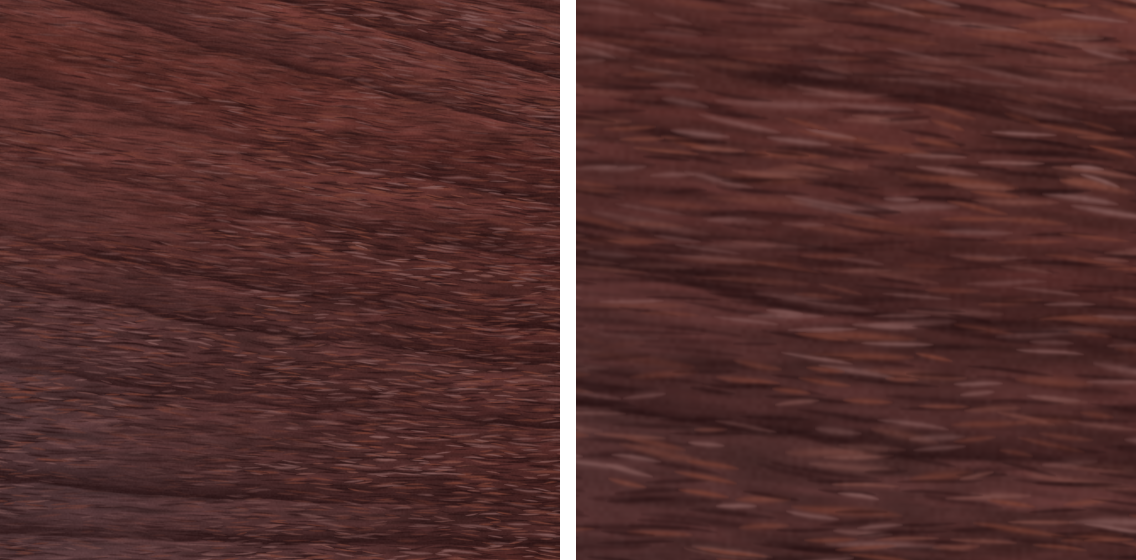
Left: the whole. Right: its middle third, enlarged.
Give the GLSL for this texture, as a Shadertoy shader.

```glsl
// Dark red hardwood: sloping growth rings with a sharp lower edge,
// fine stretched fibre noise, and short lens-shaped flecks and pores
// scattered in jittered cells along a gently wavy grain.
#define RED    vec3(0.405, 0.200, 0.175)
#define BROWN  vec3(0.300, 0.142, 0.130)
#define HAZE   vec3(0.325, 0.215, 0.222)
#define DARK   vec3(0.150, 0.068, 0.072)
#define PALE   vec3(0.510, 0.355, 0.345)
#define EMBER  vec3(0.470, 0.250, 0.200)
#define RING_COUNT 7.0
#define RING_DEPTH 0.85
#define FIBRE_CONTRAST 0.50
#define FLECK_STRENGTH 0.80
#define PORE_STRENGTH 0.55

float hash(vec2 p) {
    vec3 q = fract(p.xyx * 0.1031);
    q += dot(q, q.yzx + 33.33);
    return fract((q.x + q.y) * q.z);
}

float noise(vec2 p) {
    vec2 i = floor(p), f = fract(p);
    f = f * f * (3.0 - 2.0 * f);
    return mix(mix(hash(i), hash(i + vec2(1, 0)), f.x),
               mix(hash(i + vec2(0, 1)), hash(i + vec2(1, 1)), f.x), f.y);
}

float fbm(vec2 p) {
    float sum = 0.0, amp = 0.5;
    for (int i = 0; i < 4; i++) {
        sum += amp * noise(p);
        p = p * 2.03 + 17.3;
        amp *= 0.5;
    }
    return sum / 0.9375;
}

// Tapered streaks, one per cell: x is coverage, y is a random tint
vec2 streaks(vec2 p, vec2 cells, float density, float seed) {
    vec2 q = p * cells, best = vec2(0);
    for (int k = -1; k <= 1; k++) {
        float row = floor(q.y) + float(k);
        float x = q.x + hash(vec2(row, seed)) * 37.0;
        vec2 id = vec2(floor(x), row + seed * 13.0);
        float size = mix(0.22, 0.48, hash(id + 5.1));
        float along = (fract(x) - 0.5) / size;
        float bend = (hash(id + 9.7) - 0.5) * 0.7 * along;
        float across = q.y - row - mix(0.25, 0.75, hash(id + 2.3)) - bend;
        float taper = max(1.0 - along * along, 0.0);
        float cover = sqrt(taper) * exp(-across * across * 17.0 / (taper + 0.15));
        cover *= step(hash(id + 7.9), density);
        if (cover > best.x) best = vec2(cover, hash(id + 3.7));
    }
    return best;
}

// Darkness of the growth rings, sharp below and fading upward
float rings(vec2 uv, vec2 grain) {
    float height = uv.y + uv.x * (0.03 + 0.34 * uv.y);
    height += 0.035 * (fbm(uv * vec2(2.5, 3.0) + 4.0) - 0.5);
    height += 0.018 * (fbm(grain * vec2(13.0, 45.0)) - 0.5);
    float shade = 0.0;
    for (int i = -1; i < 11; i++) {
        vec2 id = vec2(float(i) + 20.0, 3.0);
        float d = height - (float(i) + 0.5 * hash(id)) / RING_COUNT;
        float broken = smoothstep(0.2, 0.65, noise(vec2(uv.x * 5.0, id.x * 7.0)));
        float edge = smoothstep(-0.004, 0.003, d);
        float line = exp(-max(d, 0.0) / 0.014) * mix(0.4, 0.85, broken);
        float fade = exp(-max(d, 0.0) / 0.04) * 0.45;
        shade += edge * (line + fade) * mix(0.65, 1.0, hash(id + 8.0));
    }
    return min(shade, 1.0) * mix(0.75, 1.0, uv.x);
}

void mainImage(out vec4 fragColor, in vec2 fragCoord) {
    vec2 uv = fragCoord / iResolution.xy;

    // Grain coordinates follow the slope and a slight ripple
    vec2 grain = uv;
    grain.y += uv.x * (0.02 + 0.14 * uv.y);
    grain.y += mix(0.008, 0.024, uv.x) * (fbm(uv * vec2(6.0, 11.0)) - 0.5);

    // Broad colour: redder at the top, greyer at the lower left
    float cloud = fbm(grain * vec2(2.0, 11.0) + 11.0) - 0.5;
    float warmth = smoothstep(0.1, 0.95, uv.y - 0.2 * uv.x + 1.1 * cloud + 0.12);
    vec3 color = mix(BROWN, RED, warmth);
    float haze = (1.0 - uv.x) * smoothstep(0.8, 0.25, uv.y);
    color = mix(color, HAZE, clamp(0.8 * haze + 0.5 * cloud + 0.18, 0.0, 1.0));

    // Fibres and rings
    float fibre = fbm(grain * vec2(8.0, 70.0) + 31.0) - 0.5;
    float fine = noise(grain * vec2(34.0, 230.0)) - 0.5;
    color *= 0.98 + FIBRE_CONTRAST * (fibre + 0.4 * fine);
    float ring = rings(uv, grain);
    color = mix(color, DARK, RING_DEPTH * ring);

    // Flecks crowd the right side; pores are thin dark streaks
    float patches = fbm(grain * vec2(4.0, 16.0) + 53.0);
    float crowd = clamp(0.2 + 0.45 * uv.x + 0.3 * (1.0 - uv.y)
                        + 1.6 * (patches - 0.5), 0.08, 1.0);
    for (int i = 0; i < 3; i++) {
        float layer = float(i);
        vec2 cells = vec2(12.0 + 5.0 * layer, 88.0 + 27.0 * layer);
        vec2 pore = streaks(grain + 0.37, cells * vec2(0.8, 1.1), 0.4, layer + 6.0);
        color = mix(color, DARK, pore.x * PORE_STRENGTH * (0.35 + 0.65 * crowd));
        vec2 fleck = streaks(grain, cells, 0.42, layer + 1.0);
        vec3 tint = mix(EMBER, PALE, smoothstep(0.2, 0.8, fleck.y));
        float amount = FLECK_STRENGTH * crowd * (1.0 - 0.55 * ring);
        color = mix(color, tint, fleck.x * amount);
    }

    // Faint surface speckle
    color += 0.022 * (noise(uv * 330.0) - 0.5);
    fragColor = vec4(color, 1.0);
}
```
